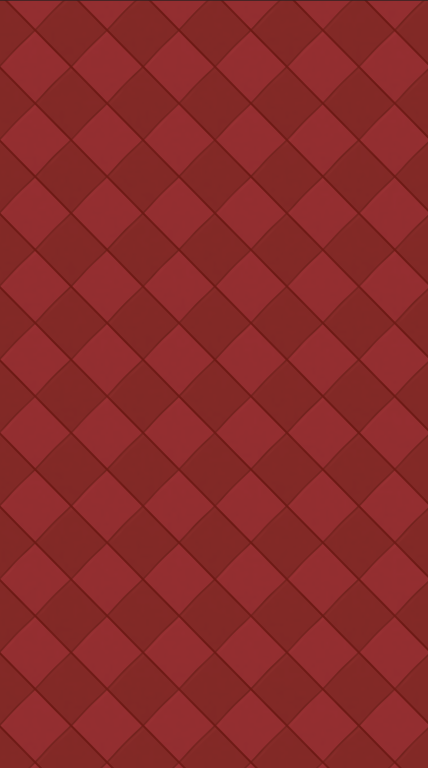
A Shadertoy shader for this pattern:

```glsl
// Red harlequin diamonds with thin dark seams and faint cloth-like wear.

float hash(vec2 p) {
    return fract(sin(dot(p, vec2(127.1, 311.7))) * 4375.85);
}

float noise(vec2 p) {
    vec2 i = floor(p), f = fract(p);
    f = f * f * (3.0 - 2.0 * f);
    return mix(mix(hash(i), hash(i + vec2(1, 0)), f.x),
               mix(hash(i + vec2(0, 1)), hash(i + vec2(1, 1)), f.x), f.y);
}

// Coverage of a line of given half width at distance d
float line(float d, float halfWidth, float pixel) {
    return clamp((halfWidth - d) / pixel + 0.5, 0.0, 1.0);
}

void mainImage(out vec4 fragColor, in vec2 fragCoord) {
    vec2 uv = fragCoord / iResolution.xy;

    // Diamond periods, counted from the top left, centred on a light diamond
    vec2 grid = vec2(uv.x * 5.95 - 0.485, (1.0 - uv.y) * 10.49 - 0.908);

    // Diagonal axes turn each diamond into a unit square; rising seams bow a little
    vec2 diag = vec2(grid.x + grid.y, grid.x - grid.y);
    diag.x += 0.006 * cos(6.2832 * diag.y);
    float pixel = 14.8 / iResolution.y;

    vec2 cell = floor(diag + 0.5);
    vec2 local = diag - cell;
    vec2 edge = 0.5 - abs(local);
    float nearest = min(edge.x, edge.y);

    // Alternating fill, blended across the seam
    float parity = 1.0 - 2.0 * mod(cell.x + cell.y, 2.0);
    float light = 0.5 + 0.5 * parity * clamp(2.0 * nearest / pixel, 0.0, 1.0);
    vec3 color = mix(vec3(0.51, 0.16, 0.15), vec3(0.578, 0.18, 0.189), light);

    // Slight shading within each diamond and fine mottling
    color *= 1.0 + 0.010 * local.y - 0.006 * local.x;
    color *= 1.0 + 0.014 * (noise(grid * 16.0) - 0.5);

    // Faint raised rim beside the rising seams
    float rim = exp(-pow((local.x + 0.45) / 0.02, 2.0));
    color += vec3(0.022, 0.014, 0.012) * rim * noise(diag * 4.0);

    // Seams: falling ones are darker, rising ones thinner and worn
    float wear = noise(diag * 4.0 + 7.0);
    float rising = line(edge.x, 0.016, pixel) * (0.75 + 0.25 * wear);
    float falling = line(edge.y, 0.020, pixel) * (0.85 + 0.15 * wear);
    color = mix(color, vec3(0.445, 0.135, 0.115), rising);
    color = mix(color, vec3(0.425, 0.10, 0.08), falling);

    // Hairline dark border along the top
    float border = 1.0 - smoothstep(0.0005, 0.0018, 1.0 - uv.y);
    color = mix(color, vec3(0.2, 0.13, 0.13), 0.8 * border);

    fragColor = vec4(color, 1.0);
}
```
